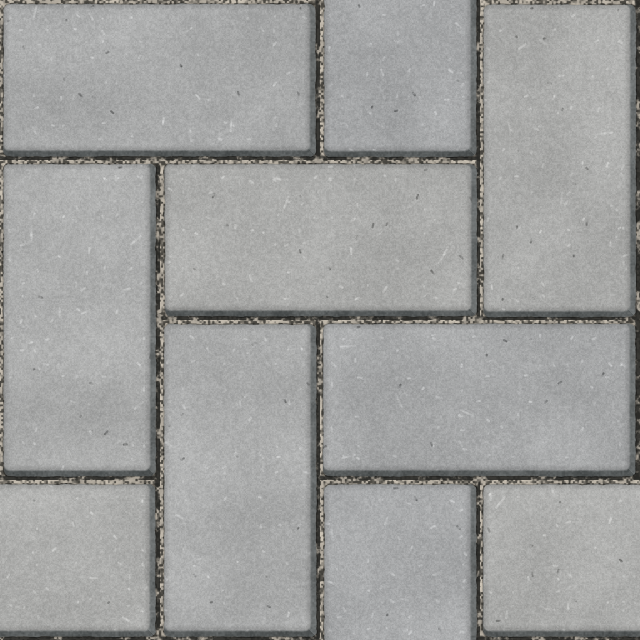
A Shadertoy shader for this texture:

```glsl
// Grey concrete pavers in a herringbone bond with sandy joints and shaded bevels.

float hash(vec2 p) {
    vec3 a = fract(p.xyx * 0.1031);
    a += dot(a, a.yzx + 33.33);
    return fract((a.x + a.y) * a.z);
}

float noise(vec2 p) {
    vec2 i = floor(p), f = fract(p);
    f = f * f * (3.0 - 2.0 * f);
    return mix(mix(hash(i), hash(i + vec2(1, 0)), f.x),
               mix(hash(i + vec2(0, 1)), hash(i + vec2(1, 1)), f.x), f.y);
}

float fbm(vec2 p) {
    float sum = 0.0, amp = 0.5;
    for (int i = 0; i < 5; i++) {
        sum += amp * noise(p);
        p = mat2(1.6, 1.2, -1.2, 1.6) * p + 7.3;
        amp *= 0.5;
    }
    return sum;
}

float roundedBox(vec2 p, vec2 halfSize, float radius) {
    vec2 q = abs(p) - halfSize + radius;
    return length(max(q, 0.0)) + min(max(q.x, q.y), 0.0) - radius;
}

// One randomly turned scratch in some cells of a grid
float scratches(vec2 p, float scale, float density, float aa) {
    vec2 cell = floor(p * scale);
    vec2 start = 0.3 + 0.4 * vec2(hash(cell + 11.0), hash(cell + 23.0));
    vec2 q = fract(p * scale) - start;
    float angle = 6.2832 * hash(cell + 37.0);
    vec2 dir = vec2(cos(angle), sin(angle));
    float along = clamp(dot(q, dir), 0.0, 0.28 * hash(cell + 51.0));
    float dist = length(q - dir * along) / scale;
    return step(hash(cell + 71.0), density) * (1.0 - smoothstep(0.002, 0.005 + aa, dist));
}

void mainImage(out vec4 fragColor, in vec2 fragCoord) {
    vec2 p = 4.0 * fragCoord / iResolution.xy;
    float aa = 4.0 / iResolution.y;

    // Herringbone: the diagonal index tells which half of which paver a cell holds
    vec2 cell = floor(p);
    float k = mod(cell.x + cell.y + 1.0, 4.0);
    bool lying = k < 1.5;
    vec2 center = cell + (lying ? vec2(1.0 - k, 0.5) : vec2(0.5, 3.0 - k));
    vec2 halfSize = (lying ? vec2(1.0, 0.5) : vec2(0.5, 1.0)) - 0.026;
    vec2 id = mod(center, 4.0) * 2.0;
    vec2 q = p - center + 0.012 * (vec2(hash(id + 3.0), hash(id + 9.0)) - 0.5);

    // Distances, slightly ragged at the rim
    float ragged = 0.014 * (fbm(p * 22.0) - 0.5);
    float rim = roundedBox(q, halfSize, 0.035) + ragged;
    float right = halfSize.x - q.x;
    float bottom = halfSize.y + q.y;
    float face = roundedBox(q - vec2(-0.018, 0.018), halfSize - 0.019, 0.035) + 0.3 * ragged;

    // Concrete face: clouds, grain, scratches and pits
    float clouds = fbm(p * 2.5 + 13.0 * hash(id)) - 0.48;
    float grain = 0.6 * noise(p * 95.0) + 0.4 * noise(p * 48.0) - 0.5;
    float fine = hash(floor(p * 128.0)) - 0.5;
    vec3 concrete = mix(vec3(0.655, 0.663, 0.672), vec3(0.672, 0.672, 0.66), hash(id + 5.0));
    concrete += 0.11 * clouds + 0.085 * grain + 0.045 * fine + 0.02 * (hash(id + 17.0) - 0.5);
    for (int i = 0; i < 3; i++) {
        float mark = scratches(p + float(i) * 5.7, 3.0 * exp2(float(i)), 0.22, aa);
        concrete += 0.13 * mark * noise(p * 45.0);
    }
    concrete -= 0.28 * scratches(p + 31.0, 11.0, 0.06, aa) * noise(p * 60.0);

    // Light from the upper left: pale upper rim, dark lower and right bevel
    float upperRim = smoothstep(-0.035, 0.0, rim) * smoothstep(0.03, 0.08, min(right, bottom));
    concrete += 0.05 * upperRim * (noise(p * 18.0) - 0.35);
    concrete *= 1.0 - 0.12 * smoothstep(-0.04, 0.0, face);
    vec3 bevel = mix(vec3(0.33, 0.345, 0.345), vec3(0.41, 0.425, 0.425), step(right, bottom));
    bevel += 0.12 * grain + 0.1 * (noise(p * 9.0) - 0.5);
    vec3 color = mix(concrete, bevel, smoothstep(-0.006, 0.012, face));

    // Sand in the joint, with a broken shadow beside the bevel
    float speck = noise(p * 75.0);
    float clump = fbm(p * 14.0);
    vec3 sand = mix(vec3(0.3, 0.29, 0.265), vec3(0.74, 0.71, 0.66), smoothstep(0.1, 0.75, speck));
    sand *= 0.8 + 0.35 * clump;
    float shadow = 1.0 - smoothstep(-0.006, 0.012, min(right, bottom));
    shadow *= smoothstep(0.26, 0.5, clump + 0.25 * (noise(p * 40.0) - 0.5));
    sand = mix(sand, vec3(0.15, 0.15, 0.14), 0.88 * shadow);
    float crack = 1.0 - smoothstep(0.0, 0.009, abs(rim - 0.003));
    sand *= 1.0 - 0.55 * crack * noise(p * 16.0 + 4.0);

    color = mix(color, sand, smoothstep(-0.5 * aa, 0.5 * aa + 0.003, rim));
    fragColor = vec4(clamp(color, 0.0, 1.0), 1.0);
}
```
